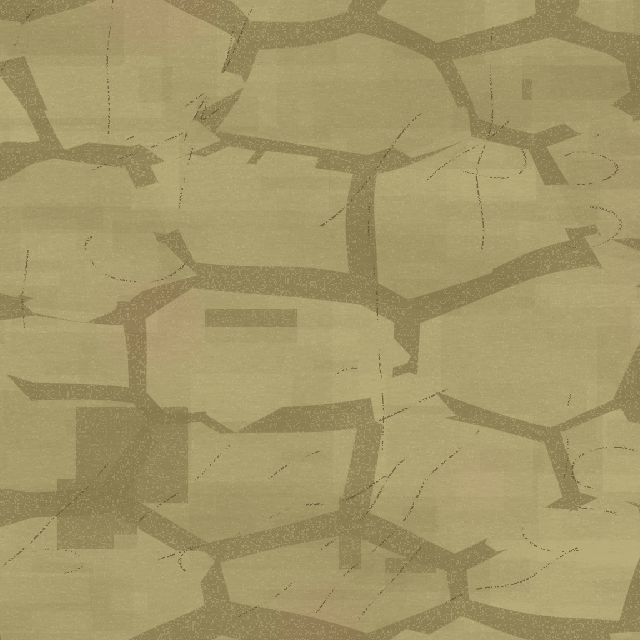
Give the GLSL for this texture, as a WebGL 1 fragment shader.

```glsl
precision highp float;
// Olive rubble-stone wall with blocky tonal patches, speckled mortar and dotted cracks.
uniform vec2 u_resolution;

float hash(vec2 p) {
  vec3 q = fract(vec3(p.xyx) * 0.1031);
  q += dot(q, q.yzx + 33.33);
  return fract((q.x + q.y) * q.z);
}

vec2 hash2(vec2 p) {
  return vec2(hash(p), hash(p + 57.3));
}

float noise(vec2 p) {
  vec2 i = floor(p), f = fract(p);
  f = f * f * (3.0 - 2.0 * f);
  return mix(mix(hash(i), hash(i + vec2(1, 0)), f.x),
             mix(hash(i + vec2(0, 1)), hash(i + vec2(1, 1)), f.x), f.y);
}

// Antialiased coverage of a signed distance in canvas units.
float cover(float d) {
  return clamp(0.5 - d * u_resolution.y, 0.0, 1.0);
}

// Site of a staggered cell, relative to q.
vec2 site(vec2 cell, vec2 q, float seed) {
  vec2 jitter = 0.12 + 0.76 * hash2(cell + seed);
  return cell + vec2(0.5 * mod(cell.y, 2.0), 0.0) + jitter - q;
}

// Irregular stones: x is the distance to the joint, y a random id.
vec2 stones(vec2 p, vec2 size, float seed) {
  vec2 q = p / size, base = floor(q), nearest = vec2(9.0), id = base;
  for (int j = -2; j <= 2; j++)
    for (int i = -2; i <= 2; i++) {
      vec2 cell = base + vec2(i, j), r = site(cell, q, seed);
      if (dot(r, r) < dot(nearest, nearest)) { nearest = r; id = cell; }
    }
  float joint = 9.0;
  for (int j = -2; j <= 2; j++)
    for (int i = -2; i <= 2; i++) {
      vec2 r = site(base + vec2(i, j), q, seed), gap = r - nearest;
      if (dot(gap, gap) > 0.0001)
        joint = min(joint, dot(0.5 * (r + nearest), gap) / length(gap / size));
    }
  return vec2(joint, hash(id + seed + 7.0));
}

// Sum of overlapping rectangles, each lighter or darker.
float patches(vec2 p, vec2 size, float seed) {
  vec2 q = p / size, base = floor(q);
  float sum = 0.0;
  for (int j = -1; j <= 1; j++)
    for (int i = -1; i <= 1; i++) {
      vec2 cell = base + vec2(i, j);
      vec2 centre = cell + 0.2 + 0.6 * hash2(cell + seed);
      vec2 extent = 0.15 + 0.5 * hash2(cell + seed + 19.0);
      vec2 d = (abs(q - centre) - extent) * size;
      sum += (2.0 * hash(cell + seed + 41.0) - 1.0) * cover(max(d.x, d.y));
    }
  return sum;
}

// Straight hairlines and broken loops.
float cracks(vec2 p) {
  vec2 w = p + 0.03 * (vec2(noise(p * 11.0), noise(p * 11.0 + 40.0)) - 0.5);
  float ink = 0.0;
  for (int k = 0; k < 30; k++) {
    vec2 key = vec2(float(k) * 3.0, 11.0), h = hash2(key + 5.0);
    vec2 d = w - hash2(key);
    float angle = mix(0.3, 1.7, h.x);
    vec2 dir = vec2(cos(angle), sin(angle));
    float line = max(abs(dot(d, vec2(-dir.y, dir.x))) - 0.0012,
                     abs(dot(d, dir)) - mix(0.05, 0.22, h.y));
    float ring = abs(length(d * vec2(0.7, 1.4)) - mix(0.025, 0.06, h.y)) - 0.0012;
    ring = max(ring, 0.1 * (0.45 - noise(p * 14.0 + h * 30.0)));
    ink = max(ink, cover(mod(float(k), 3.0) < 0.5 ? ring : line));
  }
  return ink;
}

void main() {
  vec2 p = gl_FragCoord.xy / u_resolution.y;
  vec2 bent = p + 0.03 * (vec2(noise(p * 6.0), noise(p * 6.0 + 20.0)) - 0.5);

  // Large stones, plus small shards lying in the joints.
  vec2 big = stones(bent, vec2(0.33, 0.19), 3.0);
  vec2 small = stones(bent, vec2(0.13, 0.07), 71.0);
  float rim = 1.0 - smoothstep(0.0, 0.06, min(min(p.x, p.y), min(1.0 - p.x, 1.0 - p.y)));
  float jointWidth = 0.011 + 0.013 * noise(p * 5.0 + 9.0) + 0.012 * rim;
  float stone = cover(jointWidth - big.x);
  stone = max(stone, cover(0.007 - small.x) * step(0.78, small.y));

  // Blocks of tone; the darkest ones smear mortar over the stone.
  float broad = patches(p, vec2(0.27, 0.13), 13.0);
  float fine = patches(p, vec2(0.14, 0.05), 29.0);
  stone *= 1.0 - 0.7 * smoothstep(0.8, 0.85, -broad);
  float blocks = 0.16 * broad + 0.11 * fine;

  // Grain: horizontal streaks on stone, pale specks on mortar.
  vec2 grain = floor(p * 512.0);
  float speck = hash(grain + 3.0);
  float streak = noise(p * vec2(110.0, 512.0)) - 0.5;
  float cloud = noise(p * vec2(9.0, 14.0)) - 0.5;
  float face = 0.69 + 0.22 * (big.y - 0.5) + blocks + 0.13 * streak + 0.1 * cloud;
  face += 0.16 * step(0.9, speck) - 0.1 * step(speck, 0.06);
  float mortar = 0.1 + 0.45 * max(blocks, -0.2) + 0.14 * streak + 0.14 * cloud;
  mortar += 0.42 * step(0.83 - 0.12 * cloud, speck);
  float tone = clamp(mix(mortar, face, stone), -0.08, 1.06);

  vec3 color = mix(vec3(0.535, 0.485, 0.315), vec3(0.71, 0.665, 0.47), tone);
  color += vec3(0.015, -0.015, 0.005) * smoothstep(0.65, 0.85, noise(p * 4.0 + 60.0));

  // Cracks broken up into dots.
  float dots = step(0.52, hash(grain + 91.0)) * smoothstep(0.25, 0.55, noise(p * 45.0));
  color = mix(color, vec3(0.38, 0.32, 0.2), 0.8 * cracks(p) * dots);
  gl_FragColor = vec4(color, 1.0);
}
```
